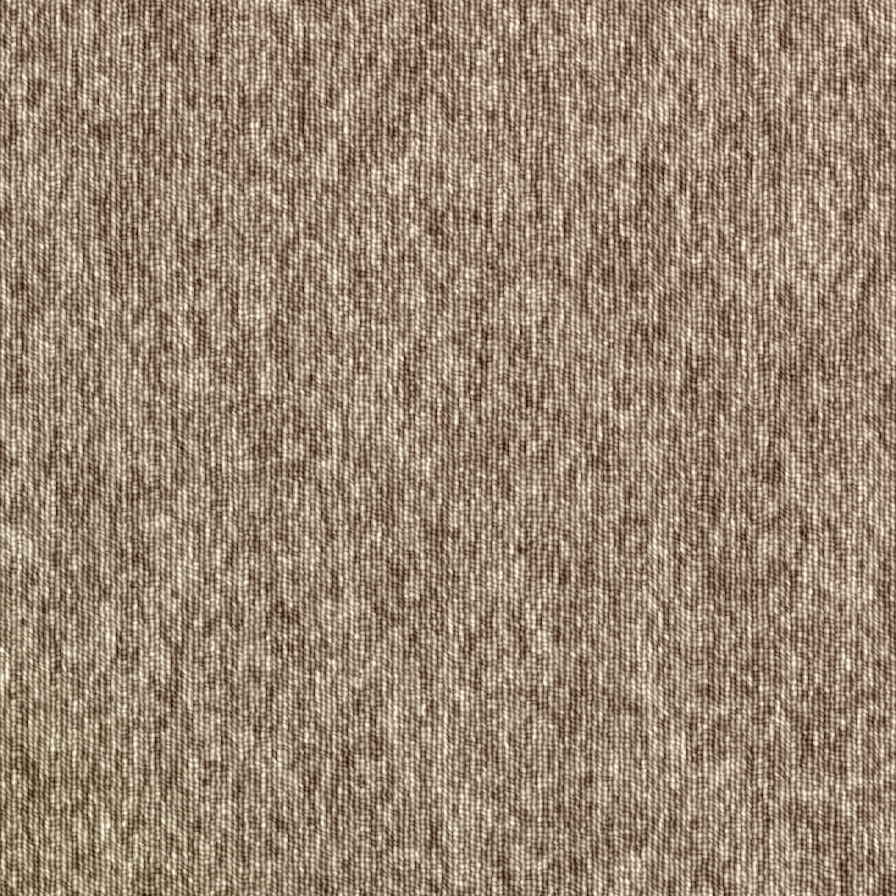
A WebGL 1 fragment shader for this texture:

```glsl
precision highp float;
// Loop-pile carpet in brown and cream: straight upright cords of small beady
// loops, each cord shaded by a cosine profile, with the yarn tone drawn from
// short streaks and single loops. Averaged over a few samples per pixel.

uniform vec2 u_resolution;

float hash(vec2 p) {
  return fract(sin(dot(p, vec2(12.9898, 78.233))) * 43758.5453);
}

float noise(vec2 p) {
  vec2 cell = floor(p);
  vec2 f = fract(p);
  f = f * f * (3.0 - 2.0 * f);
  float low = mix(hash(cell), hash(cell + vec2(1.0, 0.0)), f.x);
  float high = mix(hash(cell + vec2(0.0, 1.0)), hash(cell + 1.0), f.x);
  return mix(low, high, f.y);
}

// Noise centred on zero
float vary(vec2 p) {
  return noise(p) - 0.5;
}

vec3 carpet(vec2 uv) {
  // Nearly straight cords whose loops sit a little left or right
  float x = uv.x * 162.0 + 0.3 * vary(uv * vec2(20.0, 9.0));
  float cord = floor(x);
  float across = x - cord - 0.5 + 0.3 * vary(vec2(cord + 31.0, uv.y * 150.0));

  // Loops along each cord, with their own offset, slant and uneven spacing
  float y = uv.y * 165.0 + 9.0 * hash(vec2(cord, 3.7))
          + (0.9 * hash(vec2(cord, 8.1)) - 0.1) * across
          + 0.7 * vary(vec2(cord + 67.0, uv.y * 80.0));
  float row = floor(y);
  float along = y - row - 0.5;

  // Yarn tone: streaks in one cord, faint patches, single loops
  float yarn = 0.26 * vary(vec2(cord, uv.y * 62.0))
             + 0.10 * vary(uv * vec2(90.0, 22.0) + 5.3)
             + 0.06 * vary(uv * vec2(30.0, 7.0) + 9.1)
             + 0.25 * (hash(vec2(cord, row) + 0.5) - 0.5);

  // Dark gaps between the cords and shallower, uneven dips between loops
  float gap = 0.18 + 0.08 * vary(vec2(cord + 11.0, uv.y * 70.0));
  float dip = 0.04 + 0.09 * hash(vec2(cord, row) + 41.0);
  float relief = gap * cos(6.2832 * across) + dip * cos(6.2832 * along);

  vec3 color = vec3(0.607, 0.53, 0.45) + relief + yarn;
  color += yarn * vec3(-0.06, 0.03, 0.0);
  color += vec3(0.015, 0.0, 0.015) * (uv.x + uv.y - 1.0);

  // Rare loops of stray blue yarn
  float stray = step(0.9999, hash(vec2(cord, row) + 17.3));
  return mix(color, vec3(0.23, 0.22, 0.36), 0.85 * stray);
}

void main() {
  vec3 sum = vec3(0.0);
  for (int j = 0; j < 3; j++) {
    for (int i = 0; i < 3; i++) {
      vec2 offset = (vec2(float(i), float(j)) - 1.0) / 3.0;
      sum += carpet((gl_FragCoord.xy + offset) / u_resolution);
    }
  }
  gl_FragColor = vec4(clamp(sum / 9.0, 0.0, 1.0), 1.0);
}
```
